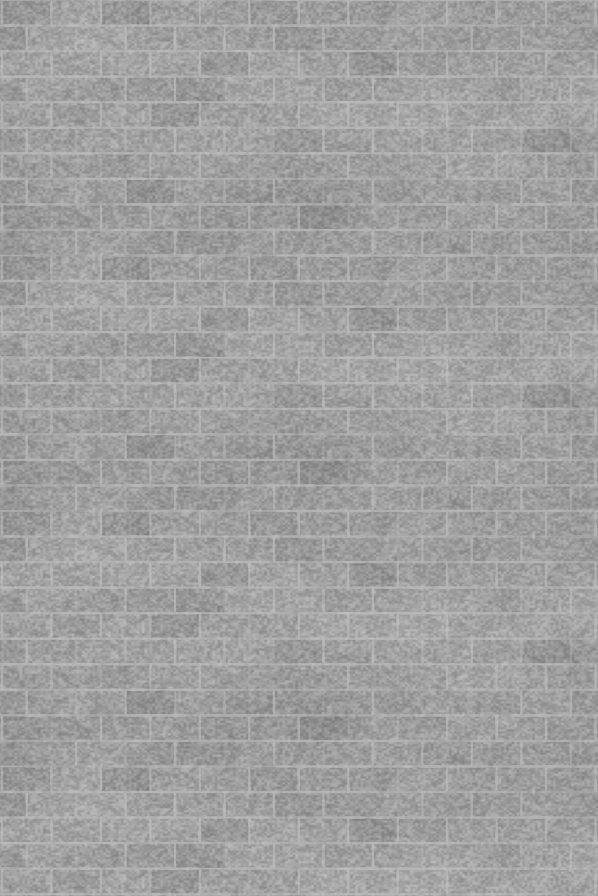
Reproduce this texture procedurally as a Shadertoy shader.

```glsl
// Grey running-bond wall of rough stone blocks with thin, pale, worn joints.
// Blocks come from a half-shifted grid; hashed tones, value-noise grain and
// joint wear all repeat every ten courses.

const vec2 GRID = vec2(12.09, 35.07);   // blocks across, courses down
const float BLOCK_ASPECT = 1.936;       // block length in course heights
const float COURSE_PERIOD = 10.0;       // courses before the wall repeats
const float JOINT_HALF_WIDTH = 0.047;   // in course heights
const vec3 STONE = vec3(0.618);
const vec3 MORTAR = vec3(0.705);
const float TAU = 6.2831853;

float hash(vec2 p) {
    vec3 q = fract(vec3(p.xyx) * 0.1031);
    q += dot(q, q.yzx + 33.33);
    return fract((q.x + q.y) * q.z);
}

// Value noise on a lattice that wraps vertically after periodY cells.
float wrapNoise(vec2 p, float periodY) {
    vec2 cell = floor(p);
    vec2 f = fract(p);
    f = f * f * (3.0 - 2.0 * f);
    float y0 = mod(cell.y, periodY);
    float y1 = mod(cell.y + 1.0, periodY);
    float low = mix(hash(vec2(cell.x, y0)), hash(vec2(cell.x + 1.0, y0)), f.x);
    float high = mix(hash(vec2(cell.x, y1)), hash(vec2(cell.x + 1.0, y1)), f.x);
    return mix(low, high, f.y);
}

// Noise in wall coordinates, with a whole number of cells per period.
float wallNoise(vec2 wall, vec2 cells, float seed) {
    return wrapNoise(wall * cells + vec2(seed, 0.0), cells.y * COURSE_PERIOD);
}

float jointMask(float distanceToLine, float halfWidth, float pixel) {
    return 1.0 - smoothstep(halfWidth - 0.6 * pixel, halfWidth + 0.6 * pixel, distanceToLine);
}

// Fine pitted stone: grain of three sizes, centred on zero.
float stoneGrain(vec2 wall) {
    float fine = wallNoise(wall, vec2(19.0, 12.0), 31.0) - 0.5;
    float medium = wallNoise(wall, vec2(9.0, 7.0), 57.0) - 0.5;
    float coarse = wallNoise(wall, vec2(3.0, 3.0), 83.0) - 0.5;
    return 0.13 * fine + 0.07 * medium + 0.025 * coarse;
}

// Broad light and dark drift over the wall.
float broadTone(vec2 wall, float across) {
    float bands = -0.014 * cos(TAU * (wall.y - 8.2) / COURSE_PERIOD);
    float centre = 0.012 * sin(0.5 * TAU * across) - 0.007;
    float patches = 0.04 * (wallNoise(wall, vec2(0.5, 0.5), 11.0) - 0.5);
    return bands + centre + patches;
}

void mainImage(out vec4 fragColor, in vec2 fragCoord) {
    vec2 uv = fragCoord / iResolution.xy;
    vec2 wall = vec2(uv.x, 1.0 - uv.y) * GRID;
    float pixel = GRID.y / iResolution.y;

    // Running bond: odd courses shift by half a block
    float course = mod(floor(wall.y), COURSE_PERIOD);
    float along = wall.x - 0.04 - 0.5 * mod(course, 2.0);
    float block = floor(along);
    float joint = floor(along + 0.5);

    // Slightly uneven joint edges
    float wobble = 0.035 * (wallNoise(wall, vec2(7.0, 5.0), 101.0) - 0.5);
    float sideDistance = abs(along - joint) * BLOCK_ASPECT + wobble;
    float bedDistance = abs(wall.y - floor(wall.y + 0.5)) + wobble;

    // Worn joints: some upright ones almost vanish, beds fade in places
    float sideStrength = mix(0.15, 0.95, smoothstep(0.05, 0.5, hash(vec2(joint + 7.0, course + 41.0))));
    float bedStrength = mix(0.45, 1.1, wallNoise(wall, vec2(1.0, 1.0), 131.0));
    float side = sideStrength * jointMask(sideDistance, JOINT_HALF_WIDTH, pixel);
    float bed = bedStrength * jointMask(bedDistance, JOINT_HALF_WIDTH, pixel);

    // Block tone, with a few clearly darker blocks
    float pick = hash(vec2(block + 19.0, course + 3.0));
    float blockTone = 0.028 * (pick - 0.5) - 0.025 * smoothstep(0.14, 0.04, pick);

    float grain = stoneGrain(wall);
    float drift = broadTone(wall, uv.x);
    vec3 stone = STONE + blockTone + grain + drift;
    vec3 mortar = MORTAR + 0.35 * grain + 0.6 * drift;

    fragColor = vec4(mix(stone, mortar, min(max(side, bed), 1.0)), 1.0);
}
```
